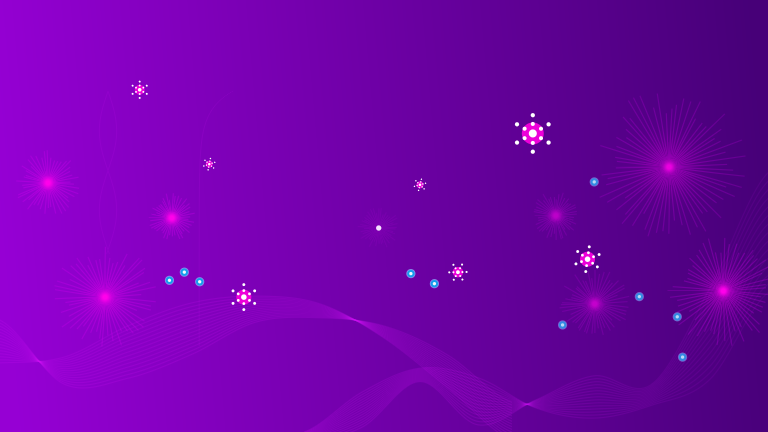
Write a Shadertoy shader that draws this background.

```glsl
// Violet gradient with ray bursts, dotted sparkles, small blue rings and woven wave ribbons.

// Canvas units: 16 wide, 9 high.
const vec3 LEFT_VIOLET = vec3(0.587, 0.0, 0.832);
const vec3 RIGHT_VIOLET = vec3(0.278, 0.0, 0.472);
const vec3 RAY_COLOR = vec3(0.86, 0.0, 0.96);
const vec3 CORE_COLOR = vec3(1.0, 0.0, 0.92);
const vec3 WAVE_COLOR = vec3(0.82, 0.06, 0.96);
const vec3 RING_BLUE = vec3(0.08, 0.62, 0.93);
const vec3 RING_RIM = vec3(0.52, 0.55, 0.92);
const float TAU = 6.2831853;
const float GRADIENT_TILT = 0.05;
const float LINE_HALF_WIDTH = 0.012;
const float RING_RADIUS = 0.095;
const int WAVE_LINES = 15;

// Bursts: centre, radius, strength.
const vec4 BURSTS[8] = vec4[8](
    vec4(1.0, 5.19, 0.72, 0.38), vec4(3.58, 4.46, 0.52, 0.40),
    vec4(2.19, 2.81, 1.10, 0.36), vec4(7.89, 4.25, 0.45, 0.12),
    vec4(11.58, 4.51, 0.52, 0.22), vec4(12.39, 2.67, 0.74, 0.23),
    vec4(13.94, 5.52, 1.65, 0.28), vec4(15.07, 2.94, 1.18, 0.33));
// Sparkles: centre, radius, turn.
const vec4 SPARKLES[7] = vec4[7](
    vec4(2.91, 7.13, 0.17, 0.0), vec4(4.36, 5.58, 0.12, 0.2),
    vec4(5.08, 2.81, 0.26, 0.0), vec4(8.75, 5.15, 0.12, 0.25),
    vec4(9.54, 3.33, 0.18, 0.5), vec4(11.10, 6.22, 0.38, 0.0),
    vec4(12.24, 3.60, 0.26, 0.14));
const vec2 RINGS[10] = vec2[10](
    vec2(3.53, 3.16), vec2(3.84, 3.33), vec2(4.16, 3.13), vec2(8.56, 3.30),
    vec2(9.05, 3.09), vec2(12.38, 5.21), vec2(11.72, 2.23), vec2(13.32, 2.82),
    vec2(14.11, 2.40), vec2(14.22, 1.56));
// Heights of the two edges of each ribbon, at even steps in x.
const vec2 LEFT_RIBBON[9] = vec2[9](
    vec2(2.33, 1.44), vec2(1.0, 1.56), vec2(1.12, 2.21), vec2(1.62, 2.69),
    vec2(2.29, 2.83), vec2(2.38, 2.67), vec2(2.21, 1.96), vec2(1.60, 0.92),
    vec2(0.62, -0.17));
const vec2 RIGHT_RIBBON[9] = vec2[9](
    vec2(0.0, -0.2), vec2(0.83, 0.1), vec2(1.33, 1.05), vec2(1.13, 0.15),
    vec2(0.5, 0.67), vec2(0.29, 1.17), vec2(0.56, 1.0), vec2(1.1, 3.0),
    vec2(2.9, 5.4));

float pixel; // size of one pixel in canvas units

float hash(float n) { return fract(sin(n * 12.9898) * 43758.5453); }

// Smooth coverage of everything closer than radius.
float cover(float d, float radius) { return clamp((radius - d) / pixel + 0.5, 0.0, 1.0); }

// Catmull-Rom curve through the knots, for both edges at once.
vec2 edges(vec2 knots[9], float t) {
    int i = int(clamp(floor(t), 0.0, 7.0));
    float f = t - float(i);
    vec2 a = knots[max(i - 1, 0)], b = knots[i], c = knots[i + 1], d = knots[min(i + 2, 8)];
    return b + 0.5 * f * (c - a + f * (2.0 * a - 5.0 * b + 4.0 * c - d + f * (3.0 * (b - c) + d - a)));
}

// Lines blended between the two edges of a ribbon.
float ribbon(vec2 p, vec2 knots[9], float start, float spacing) {
    float t = (p.x - start) / spacing;
    vec2 here = edges(knots, t);
    vec2 slope = (edges(knots, t + 0.02) - here) / (0.02 * spacing);
    float clear = 1.0;
    for (int i = 0; i < WAVE_LINES; i++) {
        float s = float(i) / float(WAVE_LINES - 1);
        float m = mix(slope.x, slope.y, s);
        float d = abs(p.y - mix(here.x, here.y, s)) / sqrt(1.0 + m * m);
        clear *= 1.0 - 0.17 * cover(d, LINE_HALF_WIDTH);
    }
    return (1.0 - clear) * step(0.0, t) * step(t, 8.0);
}

void drawBurst(inout vec3 color, vec2 p, vec4 burst, float seed) {
    vec2 q = p - burst.xy;
    float r = length(q);
    if (r > burst.z * 1.1) return;
    float count = floor(34.0 + 18.0 * burst.z);
    float turn = atan(q.y, q.x + 1e-5) / TAU * count;
    float id = floor(turn);
    float bend = (hash(id + seed * 7.0) - 0.5) * (0.25 + 0.4 * r / burst.z);
    float d = abs(fract(turn) - 0.5 - bend) * TAU * r / count;
    float reach = burst.z * mix(0.65, 1.0, hash(id * 1.7 + seed));
    float ray = cover(d, LINE_HALF_WIDTH) * cover(r, reach);
    color = mix(color, RAY_COLOR, ray * burst.w * mix(1.0, 0.65, r / burst.z));
    float core = smoothstep(0.1, 0.34, burst.w);
    float glow = 0.85 * exp(-r * r / 0.012) + 0.25 * exp(-r * r / (0.1 * burst.z * burst.z));
    color = mix(color, CORE_COLOR, core * min(glow, 1.0));
    color = mix(color, vec3(0.96, 0.88, 1.0), cover(r, 0.055) * step(burst.w, 0.15));
}

void drawSparkle(inout vec3 color, vec2 p, vec4 sparkle) {
    vec2 q = (p - sparkle.xy);
    float r = length(q), size = sparkle.z;
    color = mix(color, vec3(0.93, 0.0, 0.85), cover(r, 0.6 * size));
    // Fold into one of six sectors, centred on a dot.
    float a = atan(q.y, q.x + 1e-5) - TAU / 4.0 + sparkle.w;
    a = (fract(a * 6.0 / TAU + 0.5) - 0.5) * TAU / 6.0;
    vec2 folded = r * vec2(cos(a), sin(a));
    float inner = cover(length(folded - vec2(0.52 * size, 0.0)), 0.11 * size);
    float outer = cover(length(folded - vec2(size, 0.0)), 0.115 * size);
    color = mix(color, vec3(1.0), max(max(inner, outer), cover(r, 0.22 * size)));
}

void mainImage(out vec4 fragColor, in vec2 fragCoord) {
    pixel = 9.0 / iResolution.y;
    vec2 p = fragCoord * pixel;
    float across = p.x / 16.0 + GRADIENT_TILT * (p.y / 9.0 - 0.5);
    vec3 color = mix(LEFT_VIOLET, RIGHT_VIOLET, clamp(across, 0.0, 1.0));

    // Faint strands on the left
    float drop = 7.1 - p.y;
    float sway = 0.18 * sin(1.9 * drop);
    float loops = cover(abs(abs(p.x - 2.25) - abs(sway)), 0.01) * step(0.0, drop) * step(drop, 3.4);
    float hook = cover(abs(p.x - 4.15 - 0.7 * exp(-2.5 * drop)), 0.01) * step(0.0, drop) * step(drop, 5.3);
    color = mix(color, WAVE_COLOR, 0.12 * max(loops, hook));

    // Ribbons
    color = mix(color, WAVE_COLOR, ribbon(p, LEFT_RIBBON, 0.0, 1.333));
    color = mix(color, WAVE_COLOR, ribbon(p, RIGHT_RIBBON, 6.333, 1.2084) * mix(1.0, 0.5, smoothstep(9.0, 16.0, p.x)));

    for (int i = 0; i < 8; i++) drawBurst(color, p, BURSTS[i], float(i));
    for (int i = 0; i < 7; i++) drawSparkle(color, p, SPARKLES[i]);

    // Blue rings, paler to the right
    for (int i = 0; i < 10; i++) {
        float r = length(p - RINGS[i]);
        float opacity = mix(1.0, 0.7, step(10.0, RINGS[i].x));
        color = mix(color, RING_RIM, opacity * cover(r, RING_RADIUS));
        color = mix(color, RING_BLUE, opacity * cover(r, 0.8 * RING_RADIUS));
        color = mix(color, vec3(0.95, 0.98, 1.0), opacity * cover(r, 0.36 * RING_RADIUS));
    }
    fragColor = vec4(color, 1.0);
}
```
